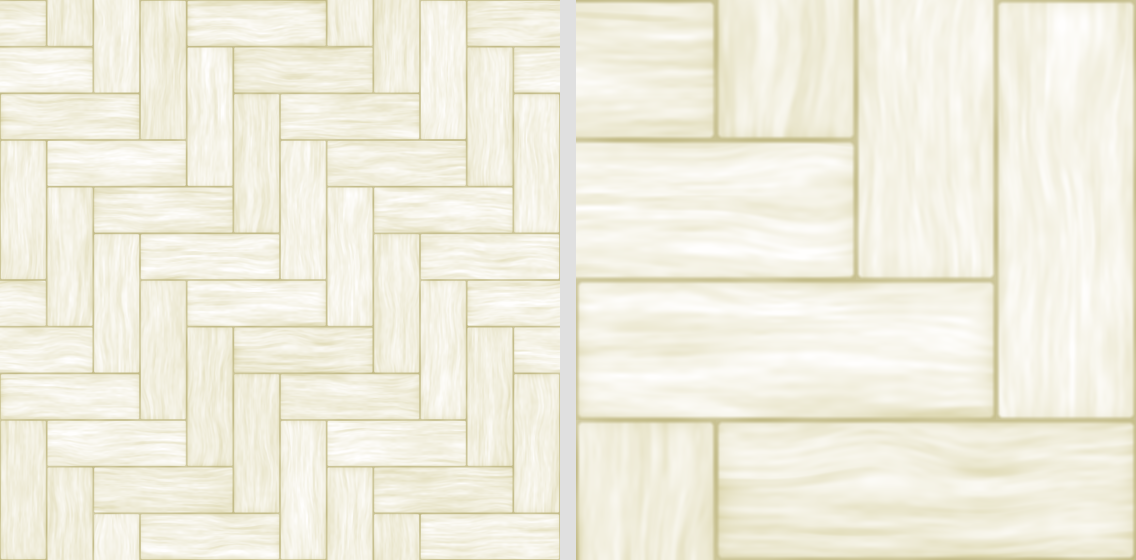
Left, the full canvas; right, a detail of the centre.
Reproduce this texture procedurally as a Shadertoy shader.

```glsl
const float CELLS = 12.0;        // plank widths across the canvas
const float PLANK_LEN = 3.0;     // plank length in plank widths
const float SEAM = 0.018;        // half width of the seam
const float SEAM_SOFT = 0.016;
const float CORNER = 0.05;
const float GLOW_REACH = 0.075;  // stain fading inwards from the edges
const float GLOW_AMOUNT = 0.42;
const float TONE = 0.30;
const float TONE_SPREAD = 0.26;  // variation between planks
const vec3 PALE_WOOD = vec3(0.99, 0.985, 0.97);
const vec3 DARK_WOOD = vec3(0.89, 0.87, 0.74);
const vec3 SEAM_COLOR = vec3(0.76, 0.73, 0.53);

float hash(vec2 p) {
    vec3 q = fract(vec3(p.xyx) * 0.1031);
    q += dot(q, q.yzx + 33.33);
    return fract((q.x + q.y) * q.z);
}

float noise(vec2 p) {
    vec2 i = floor(p), f = fract(p);
    f = f * f * (3.0 - 2.0 * f);
    return mix(mix(hash(i), hash(i + vec2(1, 0)), f.x),
               mix(hash(i + vec2(0, 1)), hash(i + vec2(1, 1)), f.x), f.y);
}

// Signed darkness of the wood; x runs along the fibres
float woodGrain(vec2 p, float strength) {
    p.y += 0.16 * (noise(p * vec2(1.3, 2.0)) - 0.5);
    float bands = noise(p * vec2(0.7, 6.0)) - 0.5;
    float streaks = noise(p * vec2(1.3, 13.0) + 31.0) - 0.5;
    float fibres = noise(p * vec2(2.6, 25.0) + 67.0) - 0.5;
    float flecks = noise(p * vec2(9.0, 30.0) + 93.0) - 0.5;
    float veins = smoothstep(0.68, 0.95, noise(p * vec2(0.9, 11.0) + 151.0));
    return strength * (0.32 * bands + 0.40 * streaks + 0.30 * veins)
         + 0.34 * fibres + 0.16 * flecks;
}

// Distance inwards from the rounded plank edge
float edgeDistance(vec2 p) {
    vec2 halfSize = 0.5 * vec2(PLANK_LEN, 1.0);
    vec2 q = abs(p - halfSize) - halfSize + CORNER;
    return CORNER - length(max(q, 0.0)) - min(max(q.x, q.y), 0.0);
}

void mainImage(out vec4 fragColor, in vec2 fragCoord) {
    vec2 uv = fragCoord / iResolution.xy;
    vec2 p = vec2(uv.x, 1.0 - uv.y) * CELLS;
    vec2 cell = floor(p);

    // Herringbone: each row shifts by one cell
    float period = 2.0 * PLANK_LEN;
    float phase = mod(cell.x - cell.y - 4.0, period);
    bool across = phase < PLANK_LEN - 0.5;
    vec2 start = cell - (across ? vec2(phase, 0.0)
                                : vec2(0.0, period - 1.0 - phase));
    vec2 local = across ? p - start : (p - start).yx;
    vec2 id = mod(start, CELLS) + (across ? 0.0 : 40.0);

    // Wood tone
    float seed = hash(id + 5.0);
    vec2 grainPos = local + 20.0 * id + 7.0 * seed;
    float tone = TONE + TONE_SPREAD * (seed - 0.5);
    tone += woodGrain(grainPos, across ? 1.0 : 0.65);

    // Uneven stain along the edges
    float d = edgeDistance(local);
    float wear = mix(0.5, 1.4, noise(grainPos * 2.0)) * mix(0.7, 1.3, hash(id + 17.0));
    tone += GLOW_AMOUNT * wear * exp(-max(d, 0.0) / GLOW_REACH);
    vec3 color = mix(PALE_WOOD, DARK_WOOD, clamp(tone, -0.1, 1.3));

    // Seam
    float soft = max(SEAM_SOFT, 0.7 * CELLS / iResolution.y);
    float seam = 1.0 - smoothstep(SEAM - soft, SEAM + soft, d);
    color = mix(color, SEAM_COLOR, seam * mix(0.65, 1.0, noise(p * 3.0)));

    fragColor = vec4(clamp(color, 0.0, 1.0), 1.0);
}
```
